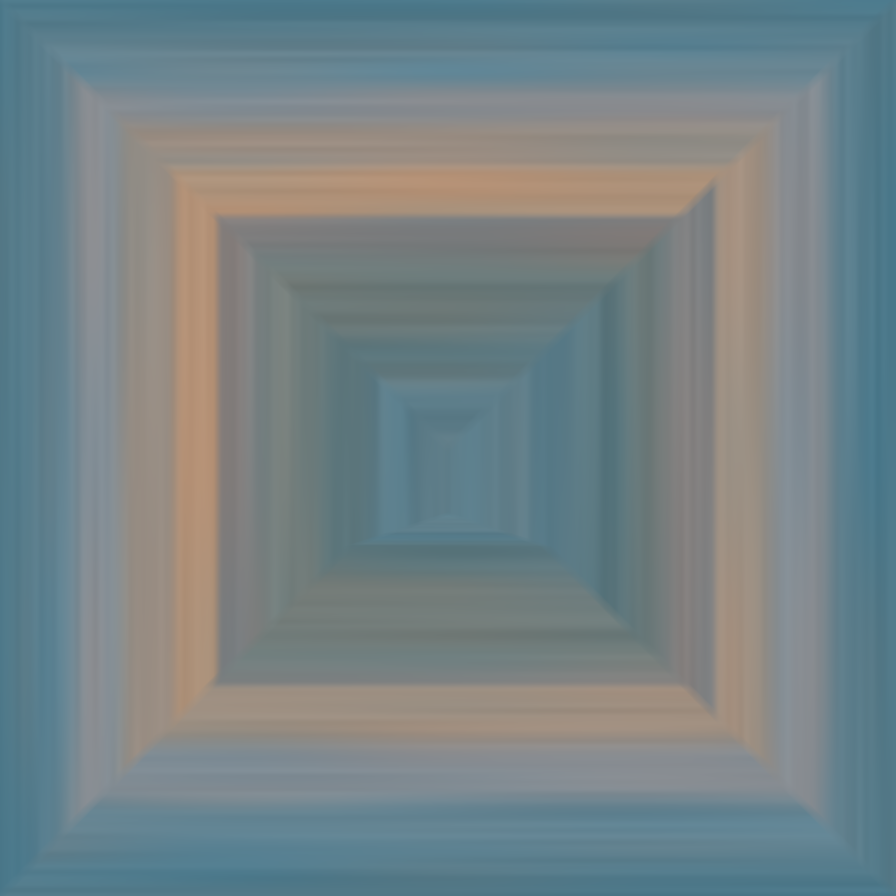
A Shadertoy shader for this background:

```glsl
// Nested soft square bands in teal, mauve and orange, brushed with fine stripes.

// Palette, from the rim to the centre
const vec3 RIM    = vec3(0.31, 0.475, 0.54);
const vec3 SLATE  = vec3(0.39, 0.515, 0.57);
const vec3 MAUVE  = vec3(0.52, 0.55, 0.575);
const vec3 TAN    = vec3(0.59, 0.555, 0.52);
const vec3 ORANGE = vec3(0.69, 0.57, 0.47);
const vec3 GREY   = vec3(0.50, 0.495, 0.495);
const vec3 MOSS   = vec3(0.435, 0.485, 0.48);
const vec3 DEEP   = vec3(0.365, 0.46, 0.48);
const vec3 CORE   = vec3(0.36, 0.49, 0.54);

// Depth at which each band starts: left, right, bottom, top
const vec4 SLATE_AT  = vec4(0.040, 0.050, 0.040, 0.045);
const vec4 MAUVE_AT  = vec4(0.082, 0.078, 0.107, 0.098);
const vec4 TAN_AT    = vec4(0.133, 0.137, 0.168, 0.137);
const vec4 ORANGE_AT = vec4(0.195, 0.152, 0.182, 0.187);
const vec4 GREY_AT   = vec4(0.243, 0.202, 0.235, 0.241);
const vec4 MOSS_AT   = vec4(0.290, 0.260, 0.250, 0.285);
const vec4 DEEP_AT   = vec4(0.370, 0.290, 0.370, 0.370);
const vec4 CORE_AT   = vec4(0.415, 0.360, 0.405, 0.425);
const vec4 ORANGE_AMOUNT = vec4(0.95, 0.35, 0.35, 0.95);

const float MITER_BLEND = 0.007;
const float FINE_STRIPES = 150.0;
const float WIDE_STRIPES = 65.0;
const float FINE_CONTRAST = 0.035;
const float WIDE_CONTRAST = 0.06;
const vec3 DRIFT_TINT = vec3(0.055, 0.0, -0.025);

float hash(vec2 p) {
    return fract(sin(dot(p, vec2(127.1, 311.7))) * 43758.5453);
}

float noise(vec2 p) {
    vec2 cell = floor(p);
    vec2 f = fract(p);
    f = f * f * (3.0 - 2.0 * f);
    float low = mix(hash(cell), hash(cell + vec2(1.0, 0.0)), f.x);
    float high = mix(hash(cell + vec2(0.0, 1.0)), hash(cell + vec2(1.0)), f.x);
    return mix(low, high, f.y);
}

float band(float depth, float start, float softness) {
    return smoothstep(start - softness, start + softness, depth);
}

// Colour profile of one side, from rim to centre
vec3 sideRamp(float depth, int side) {
    vec3 color = mix(RIM, SLATE, band(depth, SLATE_AT[side], 0.035));
    color = mix(color, MAUVE, band(depth, MAUVE_AT[side], 0.018));
    color = mix(color, TAN, band(depth, TAN_AT[side], 0.016));
    color = mix(color, ORANGE, ORANGE_AMOUNT[side] * band(depth, ORANGE_AT[side], 0.010));
    color = mix(color, GREY, band(depth, GREY_AT[side], 0.006));
    color = mix(color, MOSS, band(depth, MOSS_AT[side], 0.025));
    color = mix(color, DEEP, band(depth, DEEP_AT[side], 0.025));
    return mix(color, CORE, band(depth, CORE_AT[side], 0.020));
}

// Stripes run along a side and vary slowly over its length
vec3 brushedSide(float depth, float along, int side) {
    float seed = 17.0 * float(side);
    float inner = smoothstep(0.22, 0.27, depth);
    float fine = noise(vec2(depth * FINE_STRIPES, along * 3.0 + seed)) - 0.5;
    float wide = noise(vec2(depth * WIDE_STRIPES + 40.0, along * 1.5 + seed)) - 0.5;
    float drift = noise(vec2(depth * 38.0 + 90.0, along * 4.0 + seed)) - 0.5;
    vec3 color = sideRamp(depth, side);
    color += fine * FINE_CONTRAST * mix(1.0, 0.6, inner);
    color += wide * WIDE_CONTRAST * mix(0.35, 1.0, inner);
    return color + drift * DRIFT_TINT;
}

void mainImage(out vec4 fragColor, in vec2 fragCoord) {
    vec2 uv = fragCoord / iResolution.xy;

    // Depth from each side; the bottom closes early so upright stripes fill the core
    float bottom = uv.y + 2.0 * max(uv.y - 0.39, 0.0);
    vec4 depths = vec4(uv.x, 1.0 - uv.x, bottom, 1.0 - uv.y);
    float nearest = min(min(depths.x, depths.y), min(depths.z, depths.w));

    // Sides meet in softly blended miters
    vec3 color = vec3(0.0);
    float total = 0.0;
    for (int side = 0; side < 4; side++) {
        float weight = max(1.0 - (depths[side] - nearest) / MITER_BLEND, 0.0);
        float along = side < 2 ? uv.y : uv.x;
        color += weight * brushedSide(depths[side], along, side);
        total += weight;
    }
    color /= total;

    // The inner squares cool toward the right
    float cooling = smoothstep(0.48, 0.68, uv.x) * smoothstep(0.30, 0.37, nearest);
    color = mix(color, CORE, 0.5 * cooling);

    fragColor = vec4(clamp(color, 0.0, 1.0), 1.0);
}
```
